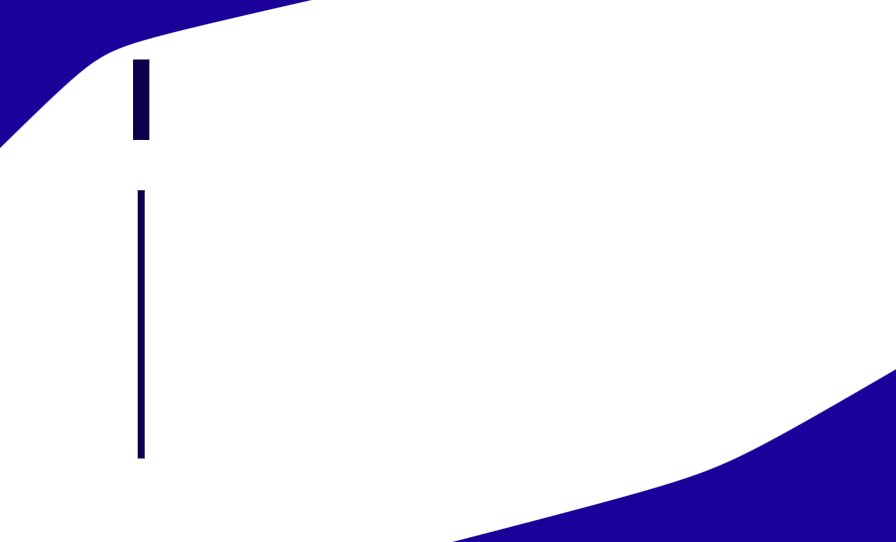
A Shadertoy shader for this background:

```glsl
// White page with two curved blue corners and two dark upright bars.

#define PAPER vec3(1.0)
#define CORNER_BLUE vec3(0.107, 0.005, 0.600)
#define BAR_NAVY vec3(0.050, 0.000, 0.290)
#define BAR_X 0.1576
#define TOP_BEND 0.0130
#define BOTTOM_BEND 0.0104

// Larger of two values, rounded off where they cross.
float roundedMax(float a, float b, float bend) {
    float halfGap = 0.5 * (a - b);
    return 0.5 * (a + b) + sqrt(halfGap * halfGap + bend * bend);
}

// Signed distance to an axis-aligned box.
float boxDistance(vec2 p, vec2 center, vec2 halfSize) {
    vec2 q = abs(p - center) - halfSize;
    return length(max(q, 0.0)) + min(max(q.x, q.y), 0.0);
}

// Smooth coverage of the region where d is negative.
float coverage(float d) {
    return clamp(0.5 - d / max(fwidth(d), 1e-6), 0.0, 1.0);
}

void mainImage(out vec4 fragColor, in vec2 fragCoord) {
    // The canvas width is one unit; depth runs down from the top edge.
    vec2 p = fragCoord / iResolution.x;
    float depth = iResolution.y / iResolution.x - p.y;
    vec2 fromTop = vec2(p.x, depth);

    // Each corner edge blends a steep line into a shallow one.
    float topEdge = roundedMax(0.1634 - p.x, 0.0770 - 0.224 * p.x, TOP_BEND);
    float bottomEdge = roundedMax(0.255 * p.x - 0.1298, 0.59 * p.x - 0.3988, BOTTOM_BEND);
    float corners = max(coverage(depth - topEdge), coverage(p.y - bottomEdge));

    // Short thick bar above a long thin one.
    float thickBar = boxDistance(fromTop, vec2(BAR_X, 0.1113), vec2(0.0091, 0.0449));
    float thinBar = boxDistance(fromTop, vec2(BAR_X, 0.3620), vec2(0.0039, 0.1497));
    float bars = max(coverage(thickBar), coverage(thinBar));

    vec3 color = mix(PAPER, CORNER_BLUE, corners);
    color = mix(color, BAR_NAVY, bars);
    fragColor = vec4(color, 1.0);
}
```
